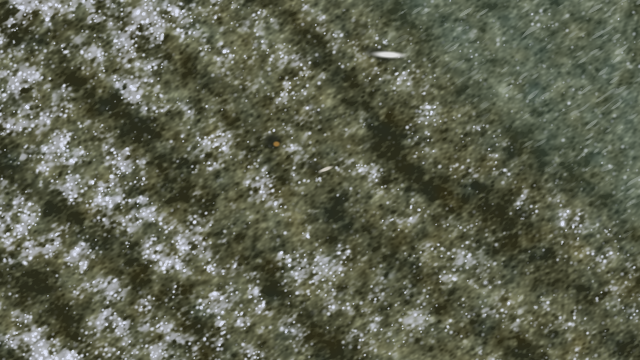
Reproduce this texture procedurally as a Shadertoy shader.

```glsl
vec3 hash3(vec2 cell) {
    vec3 h = fract(cell.xyx * vec3(0.1031, 0.1030, 0.0973));
    h += dot(h, h.yxz + 33.33);
    return fract((h.xxy + h.yzz) * h.zyx);
}

// Cellular noise: soft bumps of random sign, one per cell
float bumps(vec2 p) {
    vec2 cell = floor(p);
    float sum = 0.0;
    for (int j = -1; j <= 1; j++)
    for (int i = -1; i <= 1; i++) {
        vec2 id = cell + vec2(i, j);
        vec3 h = hash3(id);
        vec2 d = p - id - h.xy;
        float falloff = max(0.0, 1.0 - dot(d, d));
        sum += (2.0 * h.z - 1.0) * falloff * falloff * falloff;
    }
    return sum;
}

// Scattered soft sparkles; density sets how many cells light up
float glints(vec2 p, float density) {
    vec2 cell = floor(p);
    float light = 0.0;
    for (int j = -1; j <= 1; j++)
    for (int i = -1; i <= 1; i++) {
        vec2 id = cell + vec2(i, j);
        vec3 h = hash3(id + 71.0);
        vec2 d = p - id - h.xy;
        float radius = mix(0.4, 0.85, fract(h.z * 57.0));
        float spot = max(0.0, 1.0 - dot(d, d) / (radius * radius));
        light += smoothstep(-0.08, 0.2, density - h.z) * spot * spot;
    }
    return min(light, 1.0);
}

// Soft ellipse, tilted by a shear
float fleck(vec2 p, vec2 centre, vec2 size, float shear) {
    vec2 d = p - centre;
    d.y -= shear * d.x;
    return 1.0 - smoothstep(0.4, 1.3, length(d / size));
}

void mainImage(out vec4 fragColor, in vec2 fragCoord) {
    vec2 p = fragCoord / iResolution.y;
    float across = dot(p, vec2(0.67, 0.74));
    float along = dot(p, vec2(0.74, -0.67));
    vec2 wind = vec2(dot(p, vec2(0.83, 0.56)), dot(p, vec2(-0.56, 0.83)));

    // Diagonal swell with narrow, wandering troughs
    float wander = bumps(vec2(along * 3.5, across * 5.0));
    float phase = across - 0.21 + 0.06 * wander + 0.01 * sin(along * 17.0);
    float wave = 0.5 - 0.5 * cos(6.2832 * phase / 0.245);
    float trough = pow(1.0 - wave, 2.2) * (0.85 + 0.7 * bumps(vec2(along * 4.0, across * 6.0) + 19.0));
    float calm = smoothstep(1.30, 1.52, across + 0.05 * wander);

    // Ripples drawn out along the wind
    float mottle = bumps(p * 13.0 + 5.0);
    float patchy = bumps(wind * vec2(24.0, 30.0) + 8.0);
    float streak = bumps(wind * vec2(44.0, 76.0));
    float ripple = bumps(wind * vec2(85.0, 140.0) + 40.0);
    float tone = 0.47 - 0.42 * trough * (1.0 - 0.5 * calm);
    tone += 0.20 * mottle + 0.22 * patchy + 0.30 * streak + 0.30 * ripple;

    // Olive water, turning grey green where it is calm
    tone = clamp(tone, -0.1, 1.2);
    vec3 olive = mix(vec3(0.20, 0.205, 0.135), vec3(0.54, 0.55, 0.43), tone);
    vec3 greyGreen = mix(vec3(0.24, 0.28, 0.22), vec3(0.51, 0.55, 0.47), tone);
    vec3 color = mix(olive, greyGreen, 0.9 * calm);
    color += vec3(0.012, 0.0, -0.016) * bumps(p * 20.0 + 90.0);

    // Sky glare gathers on the crests toward the lower left
    float glare = mix(0.24, 0.56, smoothstep(1.35, 0.0, p.x + 0.35 * p.y));
    glare *= (1.0 - 0.85 * clamp(trough, 0.0, 1.0)) * (1.0 - 0.6 * calm);
    float clump = 0.5 + 0.65 * bumps(p * 14.0 + 30.0) + 0.7 * bumps(p * 31.0 + 60.0) + 0.35 * patchy;
    float density = glare * clamp(clump * 1.5, 0.05, 1.8);

    // Ragged pale sheen between the sparkles
    float ragged = density + 0.30 * streak + 0.30 * ripple;
    float sheen = smoothstep(0.18, 0.85, ragged) * smoothstep(0.0, 0.3, density);
    color = mix(color, vec3(0.69, 0.70, 0.74), 0.8 * sheen);

    // Small and large sparkles
    float fine = glints(wind * vec2(92.0, 108.0), 0.72 * density + 0.02);
    float broad = glints(wind * vec2(50.0, 66.0) + 13.0, 0.5 * density - 0.03);
    float sparkle = clamp(0.85 * fine + 0.65 * broad, 0.0, 0.95);
    color = mix(color, vec3(0.89, 0.91, 0.98), sparkle);

    // Thin bright wisps on the calm water
    float wisp = smoothstep(0.35, 0.9, bumps(wind * vec2(26.0, 95.0) + 17.0) + 0.3 * patchy);
    color = mix(color, vec3(0.66, 0.69, 0.66), 0.5 * calm * wisp);

    // Floating debris
    color = mix(color, vec3(0.14, 0.15, 0.12), 0.75 * fleck(p, vec2(1.055, 0.850), vec2(0.048, 0.018), -0.25));
    color = mix(color, vec3(0.88), fleck(p, vec2(1.080, 0.848), vec2(0.048, 0.010), -0.05));
    color = mix(color, vec3(0.13, 0.14, 0.11), 0.8 * fleck(p, vec2(0.758, 0.608), vec2(0.026, 0.022), 0.0));
    color = mix(color, vec3(0.60, 0.46, 0.24), fleck(p, vec2(0.768, 0.600), vec2(0.010, 0.008), 0.0));
    color = mix(color, vec3(0.15, 0.16, 0.12), 0.6 * fleck(p, vec2(0.875, 0.537), vec2(0.030, 0.016), -0.4));
    color = mix(color, vec3(0.80, 0.78, 0.74), fleck(p, vec2(0.905, 0.530), vec2(0.020, 0.006), 0.35));

    fragColor = vec4(color, 1.0);
}
```
